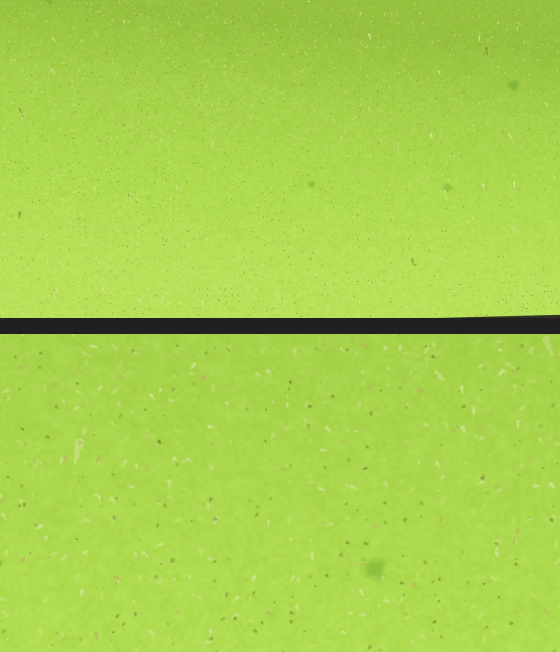
Top, the full canvas; bottom, a detail of the centre.
Give the GLSL for this texture, as a Shadertoy shader.

```glsl
// Lime green recycled paper with soft top shading, pale fibres and tiny dark specks.

const vec3 SHADE_GREEN  = vec3(0.590, 0.760, 0.248);
const vec3 MID_GREEN    = vec3(0.650, 0.822, 0.290);
const vec3 LIME_GREEN   = vec3(0.682, 0.858, 0.312);
const vec3 BRIGHT_GREEN = vec3(0.722, 0.882, 0.350);
const vec3 PALE_FIBRE   = vec3(0.86, 0.91, 0.64);
const vec3 PINK_FIBRE   = vec3(0.76, 0.66, 0.40);
const vec3 DARK_SPECK   = vec3(0.44, 0.50, 0.19);
const vec3 BLOT_GREEN   = vec3(0.43, 0.65, 0.17);
const vec3 EDGE_SHADOW  = vec3(0.19, 0.20, 0.11);
const float FINE_SCALE = 230.0;
const float FINE_AMOUNT = 0.034;
const float GRAIN_SCALE = 100.0;
const float GRAIN_AMOUNT = 0.024;
const float MOTTLE_AMOUNT = 0.07;
const float FLECK_BLUR = 0.0011;  // softness of fleck outlines
const float RAGGEDNESS = 0.0018;  // how far fleck outlines wander
const float FIBRE_LEAN = 1.80;    // main fibre direction in radians
const float FIBRE_SPREAD = 0.9;

float hash(vec2 p) {
    vec3 q = fract(vec3(p.xyx) * 0.1031);
    q += dot(q, q.yzx + 33.33);
    return fract((q.x + q.y) * q.z);
}

float noise(vec2 p) {
    vec2 i = floor(p), f = fract(p);
    f = f * f * (3.0 - 2.0 * f);
    return mix(mix(hash(i), hash(i + vec2(1, 0)), f.x),
               mix(hash(i + vec2(0, 1)), hash(i + vec2(1, 1)), f.x), f.y);
}

float fbm(vec2 p) {
    float sum = 0.0, amp = 0.5;
    for (int i = 0; i < 4; i++) {
        sum += amp * noise(p);
        p = p * 2.03 + 17.7;
        amp *= 0.5;
    }
    return sum / 0.9375;
}

// Sliver along the x axis, wide at one end: signed distance.
float sliver(vec2 p, float halfLength, float halfWidth) {
    float along = clamp(p.x, -halfLength, halfLength);
    float taper = 0.75 + 0.4 * along / halfLength;
    return length(p - vec2(along, 0.0)) - halfWidth * taper;
}

// Coverage of one randomly placed ragged sliver per grid cell.
float scatter(vec2 p, float cell, float chance, vec2 size, float spread, float soft, float seed) {
    vec2 id = floor(p / cell);
    vec2 key = id + seed * 13.7;
    if (hash(key) > chance) return 0.0;
    vec2 jitter = vec2(hash(key + 41.3), hash(key + 87.1));
    vec2 q = p - (id + mix(vec2(0.25), vec2(0.75), jitter)) * cell;
    float angle = FIBRE_LEAN + spread * (hash(key + 23.9) - 0.5);
    float c = cos(angle), s = sin(angle);
    q = vec2(c * q.x + s * q.y, c * q.y - s * q.x);
    vec2 grown = size * mix(0.45, 1.2, hash(key + 61.7));
    float opacity = mix(0.3, 1.0, hash(key + 5.3));
    float d = sliver(q, grown.x, grown.y) + RAGGEDNESS * (noise(p * 330.0) - 0.5);
    return opacity * (1.0 - smoothstep(-soft, soft, d));
}

// Ramp whose stops follow the share of each green.
vec3 paperRamp(float t) {
    vec3 col = mix(SHADE_GREEN, MID_GREEN, clamp((t - 0.08) / 0.24, 0.0, 1.0));
    col = mix(col, LIME_GREEN, clamp((t - 0.32) / 0.28, 0.0, 1.0));
    return mix(col, BRIGHT_GREEN, clamp((t - 0.60) / 0.26, 0.0, 1.0));
}

void mainImage(out vec4 fragColor, in vec2 fragCoord) {
    vec2 uv = fragCoord / iResolution.xy;
    vec2 p = fragCoord / iResolution.y;
    float px = 0.7 / iResolution.y;
    float soft = max(px, FLECK_BLUR);

    // Shading: dim at the top and upper right, bright at the bottom
    float light = 1.0 - uv.y - 0.14 * (uv.x - 0.5) * (0.4 + uv.y);
    light += MOTTLE_AMOUNT * (fbm(p * 22.0) - 0.5);
    vec3 col = paperRamp(light);

    // Paper grain at two sizes
    float grain = GRAIN_AMOUNT * (noise(p * GRAIN_SCALE * vec2(0.8, 1.0)) - 0.5);
    grain += FINE_AMOUNT * (noise(p * FINE_SCALE + 9.0) - 0.5);
    col += grain * vec3(0.9, 0.75, 1.2);

    // Soft green blots
    col = mix(col, BLOT_GREEN, 0.50 * scatter(p, 0.30, 0.20, vec2(0.005, 0.013), 3.0, 0.008, 3.0));

    // Fine flecks, denser towards the lower left
    float crowd = smoothstep(0.9, 0.25, length((floor(p / 0.05) * 0.05 - vec2(0.55, 0.4)) * vec2(0.8, 1.1)));
    for (int i = 0; i < 3; i++) {
        float k = float(i);
        float cell = 0.020 + 0.0105 * k;
        float pale = scatter(p + 0.37 * k, cell, 0.25 + 0.17 * crowd, vec2(0.0027, 0.0016), 3.1, soft, 11.0 + k);
        float dark = scatter(p + 0.53 * k, cell, 0.11 + 0.16 * crowd, vec2(0.0011, 0.0015), 3.1, soft, 21.0 + k);
        float pink = scatter(p + 0.71 * k, cell, 0.04 + 0.10 * crowd, vec2(0.0022, 0.0018), 3.1, soft, 31.0 + k);
        col = mix(col, PALE_FIBRE, 0.62 * pale);
        col = mix(col, PINK_FIBRE, 0.62 * pink);
        col = mix(col, DARK_SPECK, 0.68 * dark);
    }

    // Larger fibres, mostly upright
    col = mix(col, PALE_FIBRE, 0.85 * scatter(p, 0.12, 0.36, vec2(0.010, 0.0036), FIBRE_SPREAD, soft, 47.0));
    col = mix(col, DARK_SPECK, 0.70 * scatter(p, 0.24, 0.16, vec2(0.009, 0.0034), FIBRE_SPREAD, soft, 53.0));

    // Dust gathered in the lower right corner
    float corner = smoothstep(0.24, 0.0, uv.y) * smoothstep(0.72, 0.95, uv.x);
    col = mix(col, DARK_SPECK, corner * scatter(p, 0.013, 0.30, vec2(0.0016, 0.0013), 3.1, soft, 67.0));

    // Thin dark wedge below the sheet
    float edge = 0.010 * (uv.x - 0.78) / 0.22;
    col = mix(col, EDGE_SHADOW, 1.0 - smoothstep(-px, px, p.y - edge));

    fragColor = vec4(clamp(col, 0.0, 1.0), 1.0);
}
```
